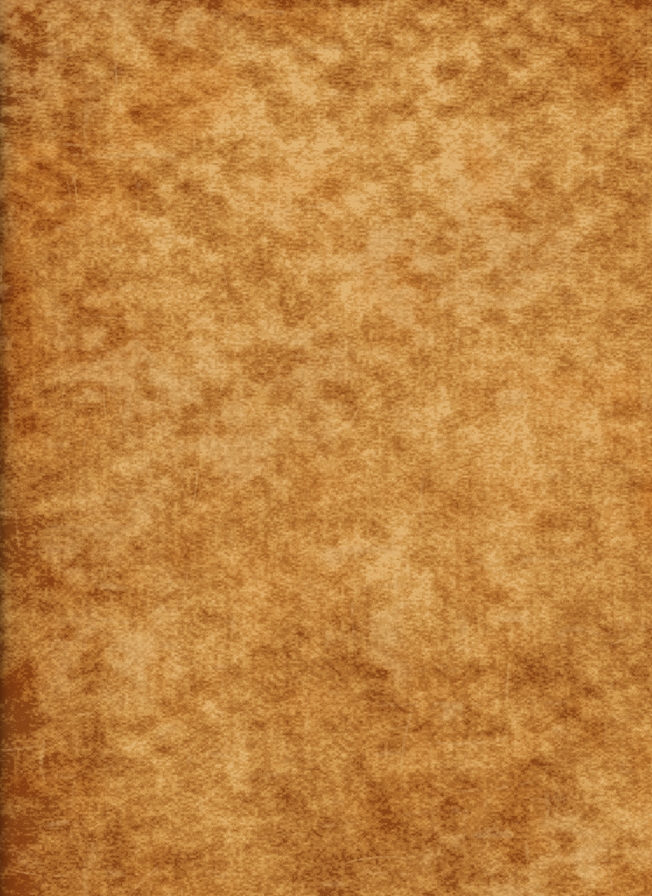
Give the GLSL for this texture, as a WebGL 2 fragment shader.

```glsl
#version 300 es
precision highp float;
// Aged golden-brown paper with mottling, pale wear, fine scratches and stained edges.
uniform vec2 u_resolution;
out vec4 fragColor;

float hash(vec2 p) {
  return fract(sin(dot(p, vec2(127.1, 311.7))) * 43758.5453);
}

float valueNoise(vec2 p) {
  vec2 cell = floor(p), f = fract(p);
  f = f * f * (3.0 - 2.0 * f);
  float low = mix(hash(cell), hash(cell + vec2(1, 0)), f.x);
  float high = mix(hash(cell + vec2(0, 1)), hash(cell + vec2(1, 1)), f.x);
  return mix(low, high, f.y);
}

float fbm(vec2 p, int octaves) {
  float sum = 0.0, weight = 0.5, total = 0.0;
  for (int i = 0; i < octaves; i++) {
    sum += weight * valueNoise(p);
    total += weight;
    p = mat2(1.6, 1.2, -1.2, 1.6) * p + 17.3;
    weight *= 0.62;
  }
  return sum / total;
}

// Worn streaks: stretched noise cut at a threshold, broken up by finer noise.
float smears(vec2 p, vec2 scale, float threshold) {
  vec2 warped = p + 0.008 * (valueNoise(p * 40.0) - 0.5);
  float streak = smoothstep(threshold, threshold + 0.16, valueNoise(warped * scale));
  return streak * smoothstep(0.3, 0.65, fbm(p * 90.0, 3));
}

// One slightly bent scratch per grid cell, mostly upright or level.
float scratches(vec2 p, float cells, float seed, float width) {
  vec2 grid = p * cells, home = floor(grid);
  float mask = 0.0;
  for (int y = -1; y <= 1; y++) {
    for (int x = -1; x <= 1; x++) {
      vec2 cell = home + vec2(x, y);
      float pick = hash(cell + seed);
      vec2 centre = cell + vec2(hash(cell + seed + 3.1), hash(cell + seed + 7.7));
      float angle = 1.5708 + (hash(cell + seed + 11.3) - 0.5) * 0.25;
      if (pick > 0.6) angle += 1.5708;
      if (pick > 0.8) angle = 6.2832 * hash(cell + seed + 19.9);
      vec2 along = vec2(cos(angle), sin(angle));
      vec2 d = grid - centre;
      float s = dot(d, along), side = dot(d, vec2(-along.y, along.x));
      side += (hash(cell + seed + 23.7) - 0.5) * 0.6 * s * s;
      float halfLength = mix(0.15, 0.75, hash(cell + seed + 29.1));
      float fade = 1.0 - smoothstep(halfLength * 0.6, halfLength, abs(s));
      float line = 1.0 - smoothstep(width * 0.3, width, abs(side) / cells);
      mask = max(mask, line * fade * hash(cell + seed + 31.3));
    }
  }
  return mask * smoothstep(0.3, 0.6, valueNoise(p * 75.0 + seed));
}

vec3 paperColor(float tone) {
  vec3 color = mix(vec3(0.55, 0.28, 0.09), vec3(0.69, 0.44, 0.18), smoothstep(0.02, 0.36, tone));
  color = mix(color, vec3(0.75, 0.51, 0.235), smoothstep(0.34, 0.52, tone));
  color = mix(color, vec3(0.81, 0.59, 0.295), smoothstep(0.5, 0.68, tone));
  return mix(color, vec3(0.88, 0.70, 0.44), smoothstep(0.66, 0.96, tone));
}

void main() {
  vec2 uv = gl_FragCoord.xy / u_resolution;
  vec2 p = gl_FragCoord.xy / u_resolution.y;

  // Broad clouds, flaky mottling and fine, slightly level grain.
  float clouds = fbm(p * 5.0 + 4.0, 4);
  float mottle = fbm(p * vec2(38.0, 48.0) + 30.0, 4);
  float grain = valueNoise(p * vec2(290.0, 410.0));
  grain = mix(grain, hash(floor(p * 512.0)), 0.3);
  float upper = smoothstep(0.5, 0.95, uv.y);
  float tone = 0.52 + 0.55 * (clouds - 0.5);
  tone += mix(0.85, 1.2, upper) * (mottle - 0.5) + 0.6 * (grain - 0.5);

  // Light pools toward the upper right, shade along the borders.
  vec2 pool = (uv - vec2(0.66, 0.82)) * vec2(1.6, 2.4);
  tone += 0.1 * exp(-dot(pool, pool));
  float leftShade = exp(-uv.x * 13.0);
  float corner = exp(-dot(uv, uv) * 18.0);
  float topShade = exp(-(1.0 - uv.y) * 110.0);
  float rightShade = exp(-(1.0 - uv.x) * 14.0);
  tone -= 0.17 * leftShade + 0.12 * corner + 0.2 * topShade + 0.04 * rightShade;
  vec3 color = paperColor(tone);

  // Rusty stains, strongest near the sides.
  float rust = smoothstep(0.48, 0.72, fbm(p * 9.0 + 60.0, 4));
  rust *= 0.35 + 0.65 * clamp(leftShade + rightShade + 0.4 * upper, 0.0, 1.0);
  color *= mix(vec3(1.0), vec3(0.97, 0.86, 0.68), rust);
  color *= 1.0 - 0.35 * exp(-uv.x * 90.0);

  // Chalky wear, smears and scratches.
  float wear = smoothstep(0.5, 0.72, fbm(p * 7.0 + 90.0, 5)) * smoothstep(0.35, 0.65, mottle);
  float level = smears(p, vec2(16.0, 75.0), 0.8);
  float upright = smears(p + 5.0, vec2(85.0, 20.0), 0.83);
  float marks = max(scratches(p, 8.0, 2.0, 0.0022), scratches(p, 13.0, 47.0, 0.0017));
  float chalk = max(0.55 * wear, 0.5 * max(level, upright));
  vec3 chalkColor = vec3(0.82, 0.64, 0.40) + 0.14 * (grain - 0.5);
  color = mix(color, chalkColor, max(chalk, 0.5 * marks));

  fragColor = vec4(clamp(color, 0.0, 1.0), 1.0);
}
```
